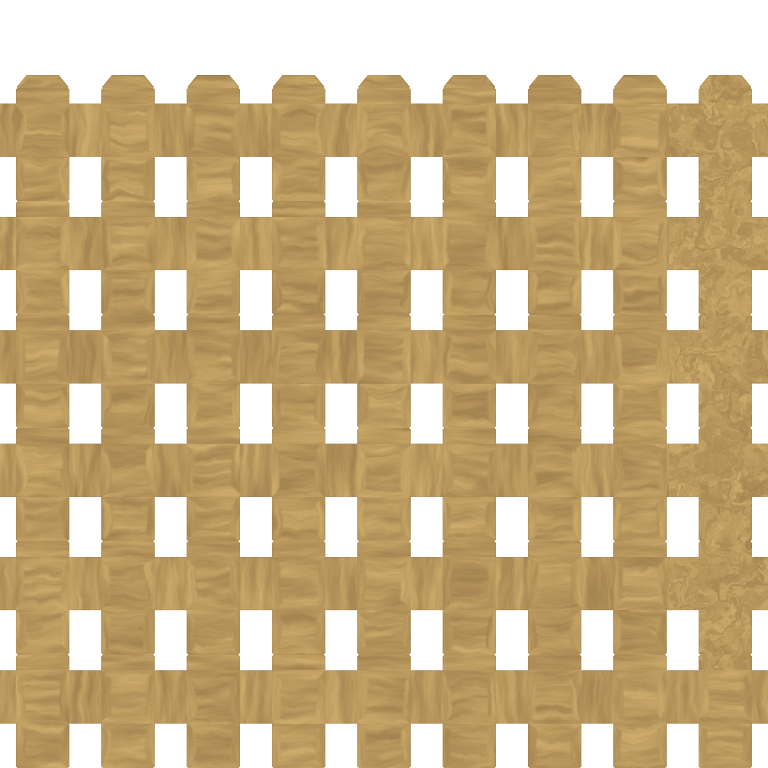
Reproduce this pattern procedurally as a WebGL 1 fragment shader.

```glsl
precision highp float;

uniform vec2 u_resolution;

const float PICKETS = 9.0;
const float RAILS = 6.0;
const float RAIL_PITCH = 0.1476;
const float FIRST_RAIL = 0.0925;
const float RAIL_HALF = 0.0347;
const float PICKET_HALF = 0.0348;
const float PICKET_TOP = 0.9023;
const vec2 CHAMFER = vec2(0.0137, 0.0167);
const float NOTCH = 0.0022;
const float BURL_LEFT = 0.871;
const float BURL_BOTTOM = 0.1276;
const float GRAIN_ACROSS = 125.0;
const float GRAIN_ALONG = 16.0;
const float GRAIN_CONTRAST = 1.45;
const vec3 DARK_WOOD = vec3(0.645, 0.520, 0.315);
const vec3 LIGHT_WOOD = vec3(0.805, 0.670, 0.420);
const vec3 BACKGROUND = vec3(1.0);

float hash(vec2 p) {
  vec3 q = fract(vec3(p.xyx) * 0.1031);
  q += dot(q, q.yzx + 33.33);
  return fract((q.x + q.y) * q.z);
}

float noise(vec2 p) {
  vec2 i = floor(p);
  vec2 f = fract(p);
  f = f * f * (3.0 - 2.0 * f);
  float low = mix(hash(i), hash(i + vec2(1.0, 0.0)), f.x);
  float high = mix(hash(i + vec2(0.0, 1.0)), hash(i + 1.0), f.x);
  return mix(low, high, f.y);
}

float fbm(vec2 p) {
  float sum = 0.0;
  float gain = 0.5;
  for (int i = 0; i < 4; i++) {
    sum += gain * noise(p);
    p = p * 2.03 + 17.7;
    gain *= 0.5;
  }
  return sum / 0.9375;
}

vec2 warp(vec2 p) {
  return vec2(fbm(p), fbm(p + 41.3)) - 0.5;
}

float fibres(float across, float along, float seed) {
  return fbm(vec2(across * GRAIN_ACROSS, along * GRAIN_ALONG) + seed);
}

// Nested frames: upright fibres at the sides, level fibres elsewhere.
float framedGrain(vec2 p, vec2 local, vec2 halfSize, vec2 id) {
  float seed = 90.0 * hash(id);
  vec2 bend = warp(p * 28.0 + seed);
  vec2 q = abs(local / halfSize + 0.35 * bend);
  float ring = max(q.x, q.y);
  float side = smoothstep(-0.06, 0.12, q.x - q.y) * smoothstep(0.60, 0.74, ring);
  vec2 g = p + 0.018 * bend;
  float grain = mix(fibres(g.y, g.x, seed), fibres(g.x, g.y, seed + 7.0), side);
  float panel = 1.0 - smoothstep(0.58, 0.72, ring);
  float outline = smoothstep(0.06, 0.0, abs(ring - 0.68));
  return grain + panel * 0.22 * (hash(id + 3.7) - 0.6) - 0.04 * outline;
}

float picketGrain(vec2 p, float column, float x) {
  float t = (p.y - FIRST_RAIL + RAIL_HALF) / RAIL_PITCH;
  float y = fract(t) * RAIL_PITCH;
  float crossing = 2.0 * RAIL_HALF;
  float joint = RAIL_PITCH - FIRST_RAIL + RAIL_HALF + crossing * 0.0;
  vec2 id = vec2(column, floor(t) * 3.0) + 5.0;
  if (y < crossing) {
    return framedGrain(p, vec2(x, y - RAIL_HALF), vec2(PICKET_HALF, RAIL_HALF), id);
  }
  if (y < joint) {
    vec2 g = p + 0.01 * warp(p * 22.0);
    return fibres(g.y, g.x, 90.0 * hash(id + 1.0)) - 0.02;
  }
  float halfHeight = 0.5 * (RAIL_PITCH - joint);
  vec2 local = vec2(x, y - joint - halfHeight);
  return framedGrain(p, local, vec2(PICKET_HALF, halfHeight), id + vec2(0.0, 2.0));
}

float burlGrain(vec2 p) {
  vec2 swirl = warp(p * 30.0);
  return fbm(p * 75.0 + 9.0 * swirl + 3.0 * warp(p * 80.0 + 5.0 * swirl));
}

void main() {
  vec2 p = gl_FragCoord.xy / u_resolution;
  float pixel = 1.0 / min(u_resolution.x, u_resolution.y);

  // Picket outline with chamfered top and small joint notches.
  float column = floor(p.x * PICKETS);
  float x = p.x - (column + 0.5) / PICKETS;
  float edge = abs(x) - PICKET_HALF;
  float corner = dot(vec2(edge, p.y - PICKET_TOP) + vec2(0.0, CHAMFER.y), normalize(CHAMFER.yx));
  float picket = max(max(edge, p.y - PICKET_TOP), corner);
  float jointY = (fract(p.y / RAIL_PITCH + 0.5) - 0.5) * RAIL_PITCH;
  picket = max(picket, 0.7 * (NOTCH - abs(edge) - abs(jointY)));

  // Rails run the full width.
  float row = clamp(floor((p.y - FIRST_RAIL) / RAIL_PITCH + 0.5), 0.0, RAILS - 1.0);
  float rail = abs(p.y - FIRST_RAIL - row * RAIL_PITCH) - RAIL_HALF;

  // Wood grain for each part.
  vec2 g = p + 0.014 * warp(p * 24.0);
  float railTone = fibres(g.x, g.y, 60.0 * hash(vec2(row, 8.0))) - 0.03;
  float tone = mix(railTone, picketGrain(p, column, x), smoothstep(pixel, -pixel, edge));
  if (p.x > BURL_LEFT && p.y > BURL_BOTTOM) tone = burlGrain(p);
  tone += 0.12 * (noise(p * 9.0) - 0.5);
  float shade = clamp(0.5 + GRAIN_CONTRAST * (tone - 0.5), 0.0, 1.0);
  vec3 wood = mix(DARK_WOOD, LIGHT_WOOD, shade);

  float fence = min(picket, rail);
  wood *= 1.0 - 0.08 * smoothstep(-0.002, 0.0, fence);
  float coverage = smoothstep(0.5 * pixel, -0.5 * pixel, fence);
  gl_FragColor = vec4(mix(BACKGROUND, wood, coverage), 1.0);
}
```
